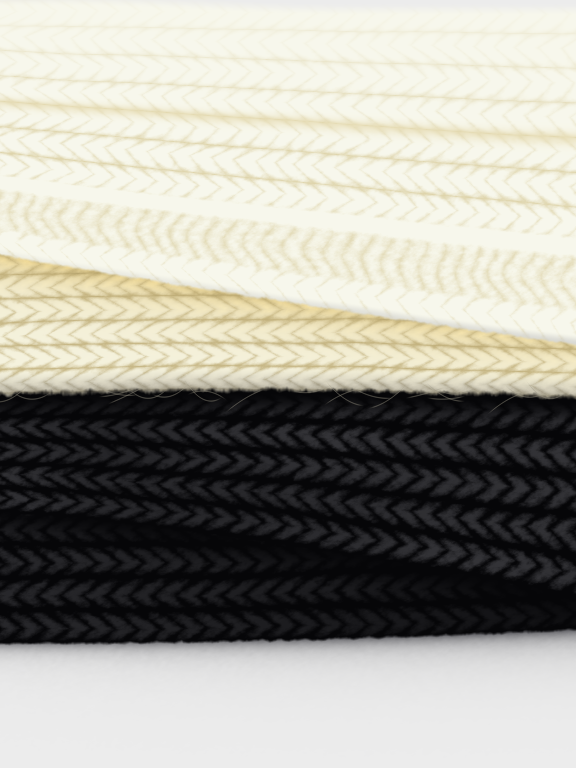
Give the GLSL for this texture, as a WebGL 1 fragment shader.

```glsl
precision highp float;
// Stacked ribbed knit: two cream folds over two black folds on a pale floor.
// Curved fold edges split the layers; each layer is cut into rows of slanted
// stitches, shaded by row height, fibre noise and contact shadows.
uniform vec2 u_resolution;

float hash(vec2 p) {
  vec3 q = fract(p.xyx * 0.1031);
  q += dot(q, q.yzx + 33.33);
  return fract((q.x + q.y) * q.z);
}

float noise(vec2 p) {
  vec2 i = floor(p), f = fract(p);
  f = f * f * (3.0 - 2.0 * f);
  return mix(mix(hash(i), hash(i + vec2(1.0, 0.0)), f.x),
             mix(hash(i + vec2(0.0, 1.0)), hash(i + vec2(1.0, 1.0)), f.x), f.y);
}

float fbm(vec2 p) {
  return 0.55 * noise(p) + 0.28 * noise(p * 2.1 + 7.0) + 0.17 * noise(p * 4.3 + 19.0);
}

// Height of a stitch row: u counts stitches along it, c runs 0..1 across it.
float braid(float u, float c, float slant) {
  float w = c * 2.0 - 1.0;
  float strand = abs(sin(3.14159 * (u + slant * abs(w + 0.15))));
  return sqrt(max(1.0 - w * w, 0.0)) * (0.4 + 0.6 * strand);
}

float below(float v, float edge, float blur) {
  return smoothstep(edge - blur, edge + blur, v);
}

vec3 upperCream(float x, float s, float fibre) {
  float u = x * 27.0 + noise(vec2(x * 9.0, s * 10.0)) * 0.6;
  float row = floor(s * 10.0);
  float h = braid(u + row * 0.37, fract(s * 10.0), mod(row, 2.0) < 1.0 ? 0.9 : -0.9);
  // Smooth ridge, open ladder of upright loops, then the hem braid
  float ridge = 0.75 + 0.25 * sin((s - 0.69) * 60.0);
  float loops = 0.28 + 0.3 * abs(sin(3.14159 * (u * 1.15 + 0.3 * sin(s * 40.0))));
  h = mix(h, ridge, below(s, 0.69, 0.008));
  h = mix(h, loops, below(s, 0.745, 0.012));
  h = mix(h, braid(u, clamp((s - 0.89) / 0.12, 0.0, 1.0), -0.9) + 0.1, below(s, 0.9, 0.012));
  // Far rows lose focus toward the top
  float focus = smoothstep(-0.1, 0.65, s);
  h = mix(0.72, h, 0.25 + 0.65 * focus) + (fibre - 0.5) * 0.35 * focus;
  vec3 col = mix(vec3(0.87, 0.83, 0.67), vec3(0.97, 0.97, 0.925), smoothstep(0.0, 0.75, h));
  float g = (s - 0.405) / 0.022;
  float groove = exp(-g * g) * (0.5 + 0.5 * fibre);
  col = mix(col, vec3(0.90, 0.85, 0.67), groove * 0.6);
  return mix(col, vec3(0.80, 0.80, 0.79), below(s, 0.985, 0.014) * (0.2 + 0.5 * x));
}

vec3 lowerCream(float x, float v, float fold, float hem, float fibre) {
  float r = (hem - v) / 0.031;
  float row = floor(r);
  float h = braid(x * 26.0 + row * 0.43, fract(r), mod(row, 2.0) < 1.0 ? -0.9 : 0.9);
  h += (fibre - 0.5) * 0.4;
  vec3 col = mix(vec3(0.78, 0.72, 0.53), vec3(0.96, 0.95, 0.87), smoothstep(0.0, 0.8, h));
  float shade = exp(-max(v - fold, 0.0) * 32.0) * (1.0 - 0.25 * x);
  col = mix(col, vec3(0.84, 0.75, 0.49) * (0.85 + 0.25 * h), shade * 0.9);
  // The hem turns grey as it rolls under
  return mix(col, vec3(0.66, 0.64, 0.58) * (0.8 + 0.4 * h), 0.75 * (1.0 - smoothstep(0.1, 0.95, r)));
}

vec3 blackKnit(float x, float r, float light, float fibre) {
  float row = floor(r);
  float h = braid(x * 25.0 + row * 0.39, fract(r), mod(row, 2.0) < 1.0 ? 0.9 : -0.9);
  h = smoothstep(0.35, 1.05, h + (fibre - 0.5) * 0.5) * light;
  return mix(vec3(0.022, 0.022, 0.03), vec3(0.20, 0.20, 0.215), h);
}

void main() {
  vec2 p = gl_FragCoord.xy / u_resolution;
  float x = p.x, v = 1.0 - p.y;
  float fibre = fbm(vec2(x * 110.0 + v * 60.0, v * 210.0));
  float fuzz = (fbm(p * vec2(70.0, 60.0)) - 0.5) * 0.009;
  float wave = (noise(vec2(x * 8.0, v * 12.0)) - 0.5) * 0.005;

  // Layer boundaries, measured down from the top
  float fold = 0.332 + 0.130 * x - 0.013 * x * x;
  float hem = 0.513 - 0.03 * x * (1.0 - x) + 0.005 * x;
  float blackFold = 0.664 + 0.07 * x + 0.041 * x * x;
  float base = 0.838 - 0.018 * x * x;

  // Floor with a soft shadow
  float drop = max(v - base, 0.0);
  float shadow = 0.55 * exp(-drop * 110.0) + 0.24 * exp(-drop * 32.0) * (0.5 + x);
  vec3 col = mix(vec3(0.925), vec3(0.30, 0.30, 0.32), shadow);
  col += (fibre - 0.5) * 0.05 * exp(-drop * 25.0);

  // Lower black fold, fading into darkness at the right
  float light = (0.75 - 0.5 * x) * smoothstep(0.0, 0.06, v - blackFold + 0.01);
  vec3 knit = blackKnit(x, (base - v + wave) / 0.043, light, fibre);
  col = mix(knit, col, below(v + fuzz * 0.5, base, 0.0025));

  // Upper black fold, shaded where the cream rests on it
  float r = (v + wave - hem) / (blackFold - hem) * 5.0;
  light = 0.9 * smoothstep(0.0, 0.045, v - hem) * (0.7 + 0.5 * noise(p * vec2(5.0, 9.0)));
  col = mix(blackKnit(x, r, light, fibre), col, below(v + fuzz, blackFold, 0.004));

  // Cream folds
  col = mix(lowerCream(x, v + wave * 0.6, fold, hem, fibre), col, below(v + fuzz, hem, 0.004));
  col = mix(upperCream(x, (v + wave * 0.5) / fold, fibre), col, below(v + fuzz * 0.5, fold, 0.0025));
  col = mix(vec3(0.925), col, below(v, 0.012 * smoothstep(0.1, 0.6, x), 0.009));

  // Stray fibres along the cream hem
  for (int i = 0; i < 22; i++) {
    float k = float(i);
    float dx = x - hash(vec2(k, 3.0));
    float y = hem + 0.012 * hash(vec2(k, 8.0)) + dx * (hash(vec2(k, 5.0)) - 0.5)
            + dx * dx * 22.0 * (hash(vec2(k, 11.0)) - 0.6);
    float hair = (1.0 - smoothstep(0.0, 0.0016, abs(v - y))) * (1.0 - smoothstep(0.02, 0.035, abs(dx)));
    col = mix(col, vec3(0.62, 0.60, 0.53), hair * 0.4);
  }
  gl_FragColor = vec4(col, 1.0);
}
```
